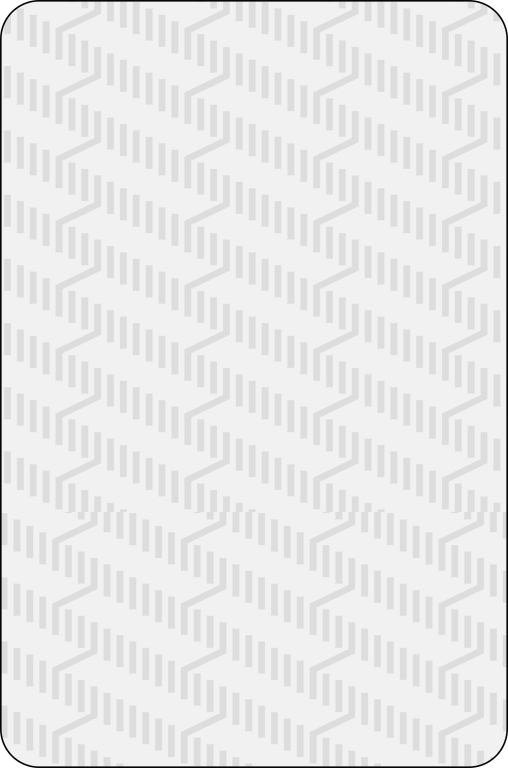
Reproduce this pattern procedurally as a WebGL 1 fragment shader.

```glsl
precision highp float;
// A pale rounded card with a thin dark rim, filled with slanting rows of grey
// bars. Rows are joined by oblique links every ten bars; bars and links are
// distance functions on a repeated cell, and the lower sheet is slightly offset.

uniform vec2 u_resolution;

const float BAR_STEP = 0.01677;       // bar spacing, in canvas heights
const float BARS_PER_CELL = 10.0;
const float ROW_PITCH = 4.985;        // lengths below are in bar spacings
const vec2 BAR_HALF = vec2(0.265, 1.243);
const float BAR_TOP = -0.2;
const float LINK_BARS = 3.0;          // bars spanned by a link
const float LINK_SLOPE = 0.481;
const float LINK_HALF = 0.28;
const vec2 CELL_ORIGIN = vec2(4.581, 2.353);

const float SEAM_Y = 0.6667;
const vec2 SEAM_SHIFT = vec2(-0.27, -0.2);

const float CORNER_RADIUS = 0.051;
const float RIM_WIDTH = 0.0021;

const vec3 PAPER = vec3(0.945);
const vec3 BAR_GREY = vec3(0.867);
const vec3 RIM_BLACK = vec3(0.02);
const vec3 OUTSIDE = vec3(1.0);

// Wraps x into the range -period/2 .. period/2
float wrapCentered(float x, float period) {
  return mod(x + 0.5 * period, period) - 0.5 * period;
}

float roundedBox(vec2 p, vec2 halfSize, float radius) {
  vec2 d = abs(p) - halfSize + radius;
  return length(max(d, 0.0)) + min(max(d.x, d.y), 0.0) - radius;
}

float coverage(float dist, float pixel) {
  return clamp(0.5 - dist / pixel, 0.0, 1.0);
}

// Signed distance to the linked bars; y points down
float barPattern(vec2 p) {
  float x = mod(p.x + 0.5, BARS_PER_CELL) - 0.5;
  float bar = floor(x + 0.5);

  // Each bar sits a tenth of a row lower than the one before it
  float middle = BAR_TOP + BAR_HALF.y + bar * ROW_PITCH / BARS_PER_CELL;
  vec2 d = abs(vec2(x - bar, wrapCentered(p.y - middle, ROW_PITCH))) - BAR_HALF;
  float bars = max(d.x, d.y);

  // Oblique link, with the bars at both of its ends mitred to its edges
  float across = wrapCentered(p.y + LINK_SLOPE * x, ROW_PITCH);
  if (bar < 0.5) bars = max(bars, -across - LINK_HALF);
  if (abs(bar - LINK_BARS) < 0.5) bars = max(bars, across - LINK_HALF);
  float band = (abs(across) - LINK_HALF) / length(vec2(1.0, LINK_SLOPE));
  float span = abs(x - 0.5 * LINK_BARS) - 0.5 * LINK_BARS - BAR_HALF.x;
  return min(bars, max(band, span));
}

void main() {
  float pixel = 1.0 / u_resolution.y;
  vec2 size = u_resolution * pixel;
  vec2 p = gl_FragCoord.xy * pixel;
  p.y = 1.0 - p.y;

  // Bars, restarted with a small offset below the seam
  vec2 origin = CELL_ORIGIN + SEAM_SHIFT * step(SEAM_Y, p.y);
  float bars = barPattern(p / BAR_STEP - origin) * BAR_STEP;
  vec3 color = mix(PAPER, BAR_GREY, coverage(bars, 1.2 * pixel));

  // Rim and rounded corners
  float card = roundedBox(p - 0.5 * size, 0.5 * size, CORNER_RADIUS);
  color = mix(RIM_BLACK, color, coverage(card + RIM_WIDTH, pixel));
  color = mix(OUTSIDE, color, coverage(card, pixel));

  gl_FragColor = vec4(color, 1.0);
}
```
